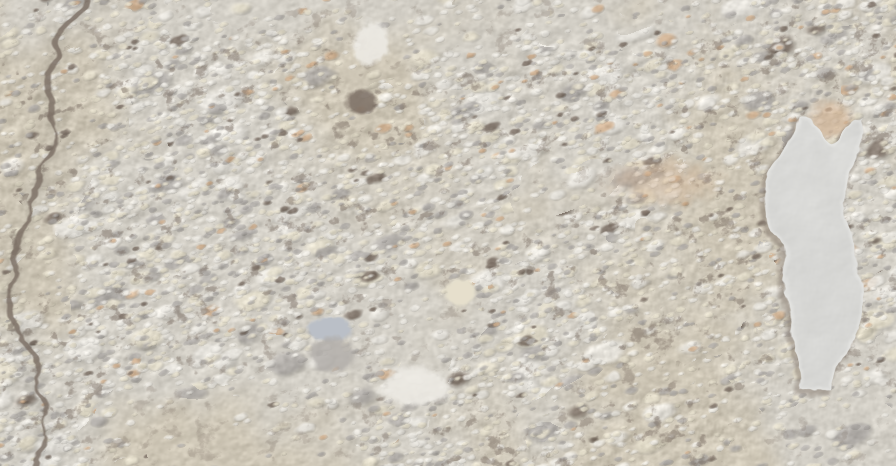
Give the GLSL for this texture, as a WebGL 1 fragment shader.

```glsl
precision highp float;
// Weathered pale concrete with exposed pebbles, a thin crack and a flake of old paint.
uniform vec2 u_resolution;
const vec2 LIGHT = vec2(-0.35, 0.94);
const vec3 CEMENT = vec3(0.825, 0.81, 0.775);
const vec3 SAND = vec3(0.805, 0.775, 0.71);
const vec3 CHALK = vec3(0.93, 0.92, 0.895);
const vec3 CREAM = vec3(0.90, 0.875, 0.80);
const vec3 SLATE = vec3(0.69, 0.675, 0.66);
const vec3 OCHRE = vec3(0.82, 0.69, 0.56);
const vec3 PIT = vec3(0.48, 0.43, 0.39);
const vec3 PAINT = vec3(0.845, 0.845, 0.835);

float hash(vec2 p) {
  return fract(sin(dot(p, vec2(127.1, 311.7))) * 43758.5);
}
float noise(vec2 p) {
  vec2 i = floor(p), f = fract(p);
  f = f * f * (3.0 - 2.0 * f);
  float below = mix(hash(i), hash(i + vec2(1.0, 0.0)), f.x);
  float above = mix(hash(i + vec2(0.0, 1.0)), hash(i + vec2(1.0)), f.x);
  return mix(below, above, f.y);
}
float fbm(vec2 p) {
  float sum = 0.0, amp = 0.533;
  for (int i = 0; i < 4; i++) {
    sum += amp * noise(p);
    p = mat2(0.8, 0.6, -0.6, 0.8) * p * 2.03 + 17.3;
    amp *= 0.5;
  }
  return sum;
}
vec3 pebbleColor(float pick) {
  vec3 c = mix(CHALK, CREAM, step(0.44, pick));
  c = mix(c, SLATE, step(0.72, pick));
  c = mix(c, OCHRE, step(0.92, pick));
  return mix(c, PIT, step(0.965, pick));
}
// Scattered lumpy stones, lit from above with a faint shadow below
vec3 addPebbles(vec3 col, vec2 p, float scale, float density, float seed, float px) {
  vec2 g = p * scale;
  float lump = (noise(g * 2.3 + seed) - 0.5) * 0.6;
  float soft = px * scale + 0.10;
  for (int j = -1; j <= 1; j++) {
    for (int i = -1; i <= 1; i++) {
      vec2 id = floor(g) + vec2(float(i), float(j));
      float present = step(hash(id + seed), density);
      vec2 d = g - id - vec2(hash(id + seed + 3.1), hash(id + seed + 7.7));
      d *= vec2(0.8, 1.15);
      float radius = mix(0.2, 0.48, hash(id + seed + 11.3));
      float edge = length(d) / radius - 1.0 + lump;
      float shade = length(d + LIGHT * 0.12) / radius - 1.0 + lump;
      col *= 1.0 - 0.09 * present * (1.0 - smoothstep(-0.1, 0.35, shade));
      vec3 stone = pebbleColor(hash(id + seed + 19.9)) + 0.045 * dot(d, LIGHT) / radius;
      col = mix(col, stone, 0.82 * present * (1.0 - smoothstep(-soft, soft, edge * radius)));
    }
  }
  return col;
}
// Soft irregular ellipse for single stones, pits and stains
float blob(vec2 p, vec2 center, vec2 size, float soft) {
  float wobble = (fbm(p * 32.0) - 0.5) * 0.8;
  return 1.0 - smoothstep(-soft, soft, length((p - center) / size) - 1.0 + wobble);
}
float crackPath(float y) {
  float x = 0.03 + 0.055 * (1.0 - smoothstep(0.15, 0.35, y));
  x += 0.085 * smoothstep(0.42, 0.72, y) + 0.06 * smoothstep(0.89, 1.0, y);
  return x + (fbm(vec2(y * 17.0, 4.0)) - 0.5) * 0.05;
}
// Ragged outline of the paint flake, negative inside
float flake(vec2 p) {
  float left = 1.64 + 0.045 * (1.0 - smoothstep(0.47, 0.53, p.y));
  left += 0.08 * smoothstep(0.61, 0.75, p.y) + 0.03 * (1.0 - smoothstep(0.16, 0.4, p.y));
  float dip = (p.y - 0.56) / 0.09, notch = (p.x - 1.785) / 0.03;
  float right = 1.85 - 0.04 * exp(-dip * dip) - 0.07 * (1.0 - smoothstep(0.15, 0.33, p.y));
  float top = 0.745 - 0.05 * exp(-notch * notch);
  float d = max(max(left - p.x, p.x - right), max(p.y - top, 0.165 - p.y));
  return d + (fbm(p * 24.0) - 0.5) * 0.025;
}
void main() {
  float px = 1.0 / u_resolution.y;
  vec2 p = gl_FragCoord.xy * px;
  vec2 q = mat2(0.96, -0.28, 0.28, 0.96) * p * vec2(0.88, 1.1);
  // Cement bed: broad stains, pebbles, relief and fine grit
  float rough = smoothstep(0.36, 0.56, fbm(q * vec2(2.6, 4.2) + 5.0));
  float stain = smoothstep(0.42, 0.66, fbm(p * 2.7 + 9.0));
  stain = max(stain, blob(p, vec2(1.57, 0.57), vec2(0.13, 0.3), 0.6));
  vec3 col = mix(CEMENT, SAND, stain);
  for (int i = 0; i < 3; i++) {
    float level = float(i);
    float density = mix(0.12, 0.46, rough) * (0.6 + 0.3 * level) * (1.0 - 0.5 * stain);
    col = addPebbles(col, q, 17.0 * exp2(level), density, 31.0 * level, px);
  }
  float relief = fbm(q * 30.0) - fbm((q + LIGHT * 0.008) * 30.0);
  col += relief * mix(0.16, 0.30, rough) + (noise(q * 120.0) - 0.5) * 0.07;
  float hollow = smoothstep(0.63, 0.8, fbm(q * 42.0 + 3.0));
  col = mix(col, PIT, hollow * mix(0.25, 0.5, rough));
  // Larger stones, pits and rusty marks
  col = mix(col, CHALK, 0.9 * blob(p, vec2(0.795, 0.91), vec2(0.036, 0.042), 0.2));
  col = mix(col, CHALK, 0.9 * blob(p, vec2(0.89, 0.17), vec2(0.075, 0.04), 0.25));
  col = mix(col, CREAM, blob(p, vec2(0.987, 0.37), vec2(0.03), 0.2));
  col = mix(col, vec3(0.73, 0.75, 0.78), blob(p, vec2(0.705, 0.295), vec2(0.05, 0.024), 0.2));
  col = mix(col, SLATE, 0.8 * blob(p, vec2(0.71, 0.235), vec2(0.045, 0.035), 0.25));
  col = mix(col, PIT, 0.85 * blob(p, vec2(0.777, 0.78), vec2(0.033, 0.024), 0.25));
  col = mix(col, OCHRE, 0.4 * blob(p, vec2(1.42, 0.61), vec2(0.1, 0.045), 0.5));
  col = mix(col, OCHRE, 0.6 * blob(p, vec2(1.785, 0.74), vec2(0.05, 0.035), 0.4));
  // Crack with a dirty margin
  float gap = abs(p.x - crackPath(p.y));
  float width = 0.006 * smoothstep(0.25, 0.6, fbm(p * 13.0 + 2.0));
  col *= 1.0 - 0.10 * exp(-gap * 55.0);
  col = mix(col, PIT, 0.8 * (1.0 - smoothstep(width - px, width + px + 0.002, gap)));
  // Paint flake and its shadow
  float d = flake(p);
  col = mix(col, PIT, 0.45 - 0.45 * smoothstep(-0.004, 0.012, flake(p + vec2(0.006, 0.008))));
  vec3 paint = PAINT + (fbm(p * 16.0) - 0.5) * 0.05 + relief * 0.05;
  paint += 0.04 * smoothstep(-0.012, 0.0, d);
  col = mix(col, paint, 1.0 - smoothstep(-px, px, d));
  gl_FragColor = vec4(clamp(col, 0.0, 1.0), 1.0);
}
```
